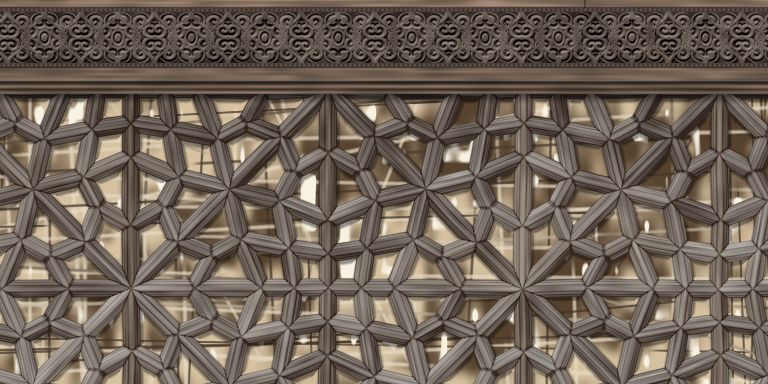
This pattern is drawn by a Shadertoy shader. Its source:

```glsl
// Weathered lattice of eight-rayed stars under a carved frieze, with a blurred
// scaffold behind. The plane is folded by mirrors into one triangle, where a
// few moulded bars are measured, then shaded in unfolded directions.

#define CELL vec2(0.511, 0.517)   // star to next node, in heights
#define STAR vec2(0.8516, 0.766)  // one star centre
#define BAR 0.045                 // bar half width, in cells
#define LATTICE_TOP 0.755
#define RAIL_LOW 0.786
#define FRIEZE_LOW 0.826
#define FRIEZE_HIGH 0.979
#define MEDALLION 2.5             // period, in frieze half heights
#define DARK vec3(0.24, 0.195, 0.17)
#define GREY vec3(0.66, 0.645, 0.62)
#define BROWN vec3(0.50, 0.42, 0.36)
#define TAU 6.2832

float hash(vec2 p) {
    p = fract(p * vec2(0.1031, 0.1137));
    p += dot(p, p.yx + 33.3);
    return fract((p.x + p.y) * p.x * 7.13);
}

float noise(vec2 p) {
    vec2 i = floor(p), f = fract(p);
    f = f * f * (3.0 - 2.0 * f);
    return mix(mix(hash(i), hash(i + vec2(1, 0)), f.x),
               mix(hash(i + vec2(0, 1)), hash(i + 1.0), f.x), f.y);
}

// Wood fibres running along x
float grain(vec2 p) {
    return 0.6 * noise(p * vec2(7, 150) + 40.0) + 0.4 * noise(p * vec2(15, 60) + 90.0);
}

// Out-of-focus scaffold: planks, poles and gaps of light
vec3 scaffold(vec2 uv) {
    float haze = mix(noise(uv * vec2(4, 5) + 11.0), noise(uv * vec2(25, 18)), 0.45);
    vec3 col = mix(vec3(0.34, 0.26, 0.18), vec3(0.84, 0.76, 0.63), smoothstep(0.18, 0.68, haze));
    for (int i = 0; i < 64; i++) {
        float k = float(i), h = hash(vec2(k, 3)), tone = hash(vec2(k, 8));
        float tilt = (hash(vec2(k, 5)) - 0.5) * (i % 5 == 0 ? 1.2 : 0.12);
        vec2 v = i < 36 ? uv : uv.yx;
        float off = v.x - h * (i < 36 ? 2.0 : 0.8) + tilt * (v.y - 0.5);
        float pole = 1.0 - smoothstep(0.001, 0.004 + 0.006 * tone, abs(off));
        pole *= smoothstep(0.3, 0.45, noise(uv * 5.0 + k * 7.0));
        vec3 paint = mix(vec3(0.27, 0.21, 0.16), vec3(0.90, 0.85, 0.76), smoothstep(0.3, 0.7, tone));
        col = mix(col, paint, pole * 0.75);
    }
    float glare = smoothstep(0.77, 0.9, noise(uv * vec2(38, 17) + 60.0));
    return mix(col, vec3(0.97, 0.95, 0.89), glare);
}

// Height of the arabesque; p.y spans -1..1
float carving(vec2 p) {
    float x = abs(mod(p.x, MEDALLION) - 0.5 * MEDALLION);
    float wave = 0.36 * cos(p.y * 3.14);
    float d = min(abs(x - 0.36 - wave), abs(x - 0.88 + wave)) * 0.75;
    d = min(d, abs(length(vec2(x * 1.5, p.y)) - 0.3));
    d = min(d, length(vec2(x * 1.6, p.y)) - 0.1);
    for (int i = 0; i < 8; i++) {
        float row = i < 4 ? 1.0 : -1.0, k = float(i % 4);
        vec2 v = vec2(x, p.y) - vec2(0.15 + 0.32 * k, row * (0.46 + 0.17 * cos(k * 3.14)));
        float r = length(v), turn = atan(v.y, v.x) / TAU * row;
        d = min(d, max(abs(fract(r * 4.5 - turn) - 0.5) / 4.5, r - 0.27));
    }
    return 1.0 - smoothstep(0.025, 0.10, d);
}

vec3 frieze(vec2 uv) {
    float tall = 0.5 * (FRIEZE_HIGH - FRIEZE_LOW);
    vec2 p = (uv - vec2(0.02, FRIEZE_LOW + tall)) / tall;
    vec2 q = p / vec2(1, 0.88);
    float high = carving(q), slope = high - carving(q + vec2(-0.02, 0.07));
    float light = 0.44 * high + 0.5 * slope + 0.35 * (noise(uv * 45.0) - 0.4);
    float bead = 0.28 + 0.2 * sin(p.x * 40.0) * sin((abs(p.y) - 0.88) * 26.0);
    light = mix(light, bead, smoothstep(0.87, 0.89, abs(p.y)));
    return mix(DARK * 0.8, vec3(0.58, 0.53, 0.49), light);
}

// Plank, rail and stepped moulding around the frieze
vec3 rail(vec2 uv) {
    float y = uv.y;
    vec3 col = BROWN * (0.66 + 0.5 * grain(uv));
    if (y > FRIEZE_HIGH) col *= 1.15 - 0.5 * smoothstep(0.004, 0.0, abs(uv.x - 1.523));
    if (y < RAIL_LOW) col *= 0.78 + 0.25 * sin((y - LATTICE_TOP) * 400.0);
    float edge = min(abs(y - RAIL_LOW), min(abs(y - FRIEZE_LOW), abs(y - FRIEZE_HIGH)));
    return col * mix(0.5, 1.0, smoothstep(0.001, 0.005, edge));
}

vec3 lattice(vec2 uv, float px) {
    // Axis, diagonal, star outline and linking bars of the triangle
    const vec4 bars[9] = vec4[9](
        vec4(0, 0, 1, 0), vec4(0, 0, 0.5, 0.5), vec4(0.32, 0, 0.41, 0.165),
        vec4(0.41, 0.165, 0.235, 0.235), vec4(0.41, 0.165, 0.56, 0.245),
        vec4(0.56, 0.245, 0.66, 0), vec4(0.56, 0.245, 0.5, 0.5),
        vec4(0.56, 0.245, 0.8, 0.2), vec4(0.8, 0.2, 0.83, 0));
    vec2 p = (uv - STAR) / CELL;
    p += 0.012 * (noise(p * 3.0 + 20.0) - 0.5);

    // Mirror folds; m accumulates the reflections
    vec2 q = p - 2.0 * round(p * 0.5);
    mat2 m = mat2(q.x < 0.0 ? -1 : 1, 0, 0, q.y < 0.0 ? -1 : 1);
    q = abs(q);
    if (q.x + q.y > 1.0) { q = 1.0 - q.yx; m = mat2(0, -1, -1, 0) * m; }
    if (q.y > q.x) { q = q.yx; m = mat2(0, 1, 1, 0) * m; }

    // Nearest and second nearest bar
    float near = 9.0, next = 9.0;
    vec2 away, dir, mid;
    for (int i = 0; i < 9; i++) {
        vec2 a = bars[i].xy, b = bars[i].zw - a;
        vec2 v = q - a - b * clamp(dot(q - a, b) / dot(b, b), 0.0, 1.0);
        float d = length(v);
        if (d < near) { next = near; near = d; away = v; dir = normalize(b); mid = a + 0.5 * b; }
        else next = min(next, d);
    }
    vec2 along = dir * m, normal = away * m / max(near, 0.0001);
    vec2 centre = p + (mid - q) * m;

    // Moulded profile lit from above left, fibres and mitred joints
    float r = near / BAR, side = dot(normal, vec2(-0.45, 0.89));
    vec2 fibre = vec2(dot(p, along), dot(p, vec2(-along.y, along.x)));
    float light = 0.64 + 0.27 * side * smoothstep(0.15, 0.5, r);
    light += 0.75 * (grain(fibre * 0.6 + centre * 0.3) - 0.5);
    light += 0.5 * (noise(centre * 7.0 + 30.0) - 0.5) + 0.14 * smoothstep(0.3, 0.0, r);
    light -= 0.32 * smoothstep(0.13, 0.0, abs(r - 0.38)) + 0.2 * smoothstep(0.1, 0.0, abs(r - 0.7));
    light -= 0.45 * smoothstep(0.8, 1.0, r) + 0.2 * smoothstep(0.3, 0.75, uv.y);
    float joint = min(next - near, (1.0 - q.x - q.y) * 1.4);
    light -= 0.45 * smoothstep(0.012, 0.002, joint);
    vec3 wood = mix(DARK, GREY, clamp(light, -0.1, 1.1));
    float warm = max(smoothstep(0.98, 1.0, abs(along.y)), 0.6 * noise(p * 2.3 + 70.0));
    wood *= mix(vec3(1), vec3(0.89, 0.83, 0.79), warm);

    // Openings darken beside the bars
    vec3 col = scaffold(uv) * mix(0.6, 1.0, smoothstep(BAR, BAR * 1.4, near + 0.012 * side));
    float aa = px / CELL.y;
    col = mix(wood, col, smoothstep(BAR - aa, BAR + aa, near));
    return col * mix(0.55, 1.0, smoothstep(0.0, 0.03, LATTICE_TOP - uv.y));
}

void mainImage(out vec4 fragColor, in vec2 fragCoord) {
    vec2 uv = fragCoord / iResolution.y;
    float px = 0.8 / iResolution.y;
    vec3 col = mix(lattice(uv, px), rail(uv), smoothstep(-px, px, uv.y - LATTICE_TOP));
    float carved = smoothstep(-px, px, min(uv.y - FRIEZE_LOW, FRIEZE_HIGH - uv.y));
    fragColor = vec4(mix(col, frieze(uv), carved), 1);
}
```
